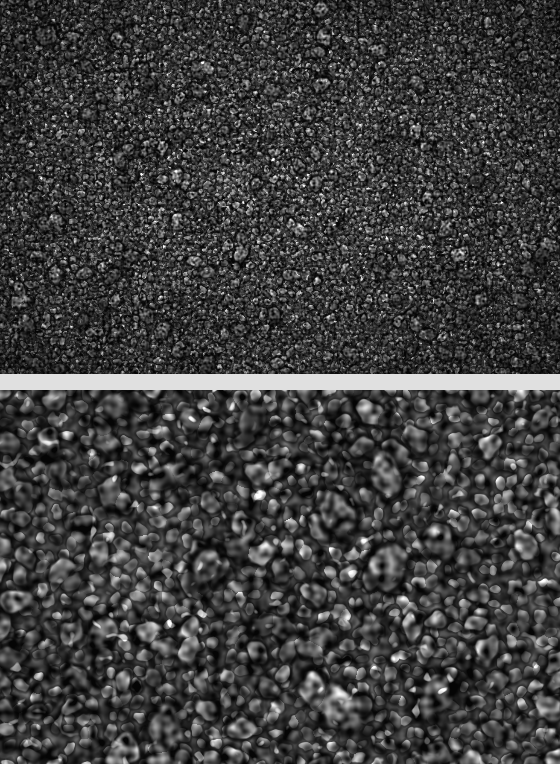
Top: the whole. Bottom: its middle third, enlarged.
Give the GLSL for this texture, as a Shadertoy shader.

```glsl
// Dark asphalt: packed gritty stones with deep gaps, bright glints and a soft vignette.

vec2 hash2(vec2 cell) {
    vec3 h = fract(cell.xyx * vec3(0.1031, 0.1030, 0.0973));
    h += dot(h, h.yzx + 33.33);
    return fract((h.xx + h.yz) * h.zy);
}

float cornerSlope(vec2 cell, vec2 corner, vec2 f) {
    return dot(hash2(cell + corner) * 2.0 - 1.0, f - corner);
}

float gradientNoise(vec2 p) {
    vec2 cell = floor(p), f = fract(p);
    vec2 u = f * f * f * (f * (f * 6.0 - 15.0) + 10.0);
    float low = mix(cornerSlope(cell, vec2(0, 0), f), cornerSlope(cell, vec2(1, 0), f), u.x);
    float high = mix(cornerSlope(cell, vec2(0, 1), f), cornerSlope(cell, vec2(1, 1), f), u.x);
    return mix(low, high, u.y);
}

// Lays one size of scattered stones, each with a shaded dome and a dark rim, over a tone.
float layStones(float tone, vec2 p, float density, float shadow) {
    vec2 cell = floor(p);
    float wobble = 0.55 * gradientNoise(p * 2.3 + 40.0);
    float nearest = -1.0, stoneTone = 0.0;
    for (int y = -1; y <= 1; y++)
    for (int x = -1; x <= 1; x++) {
        vec2 id = cell + vec2(x, y) + 200.0;
        vec2 jitter = hash2(id), kind = hash2(id + 517.0), form = hash2(id + 931.0);
        if (kind.x > density) continue;
        float angle = 6.2832 * form.x;
        vec2 d = p + 200.0 - id - 0.15 - 0.7 * jitter;
        vec2 axis = vec2(cos(angle), sin(angle));
        vec2 turned = vec2(dot(d, axis), dot(d, vec2(-axis.y, axis.x)));
        float radius = mix(0.34, 0.58, form.y);
        float dome = 1.0 - length(turned * vec2(0.85, 1.2)) / radius + wobble;
        if (dome > nearest) {
            nearest = dome;
            float light = dot(d / radius, vec2(-0.35, 0.8));
            stoneTone = mix(0.21, 0.42, kind.y) + 0.10 * light;
        }
    }
    tone *= 1.0 - shadow * smoothstep(-0.45, -0.02, nearest);
    return mix(tone, stoneTone, smoothstep(0.0, 0.28, nearest));
}

void mainImage(out vec4 fragColor, in vec2 fragCoord) {
    vec2 p = fragCoord / iResolution.y;
    vec2 fromCentre = fragCoord / iResolution.xy - 0.5;

    // Stones, from fine chips to a few large pebbles
    float tone = layStones(0.19, p * 76.0, 1.0, 0.3);
    tone = layStones(tone, p * 43.0 + 17.0, 0.42, 0.6);
    tone = layStones(tone, p * 24.0 + 59.0, 0.17, 0.6);

    // Rough grit on every surface
    float grit = 1.9 * gradientNoise(p * 128.0 + 7.0) + 1.2 * gradientNoise(p * 67.0 + 83.0);
    tone *= 1.0 + grit + 0.35 * gradientNoise(p * 9.0);

    // Small wet glints, gathered in loose patches
    float patches = 0.6 + 1.2 * gradientNoise(p * 14.0 + 31.0);
    tone += 0.55 * patches * smoothstep(0.26, 0.46, gradientNoise(p * 104.0 + 151.0));

    // Vignette
    tone *= 1.12 - 1.05 * dot(fromCentre, fromCentre);
    fragColor = vec4(vec3(clamp(tone, 0.02, 1.0)), 1.0);
}
```
